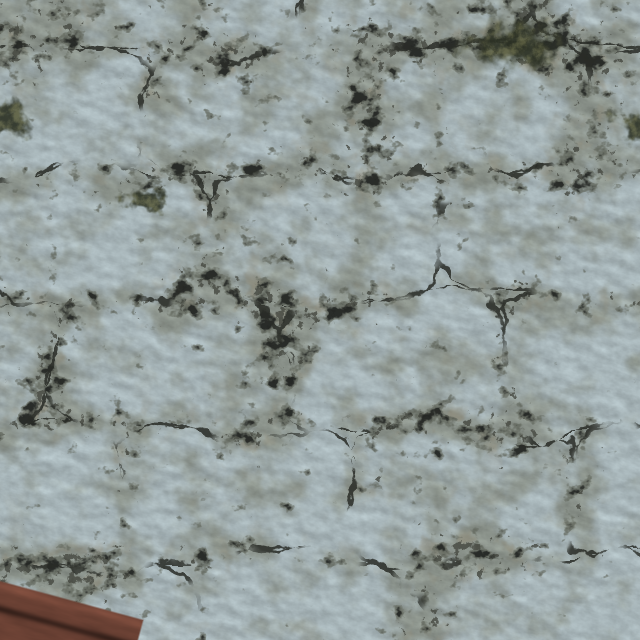
This texture is drawn by a three.js fragment shader. Its source:

```glsl
// Weathered whitewashed stone wall with lichen, mossy joints and a clay tile corner.
varying vec2 vUv;

vec2 randomGradient(vec2 cell) {
  vec3 h = fract(cell.xyx * vec3(0.1031, 0.1030, 0.0973));
  h += dot(h, h.yzx + 33.33);
  float angle = 6.2832 * fract((h.x + h.y) * h.z);
  return vec2(cos(angle), sin(angle));
}

float gradientNoise(vec2 p) {
  vec2 i = floor(p), f = fract(p);
  vec2 u = f * f * f * (f * (f * 6.0 - 15.0) + 10.0);
  vec2 e = vec2(1.0, 0.0);
  float a = dot(randomGradient(i), f);
  float b = dot(randomGradient(i + e.xy), f - e.xy);
  float c = dot(randomGradient(i + e.yx), f - e.yx);
  float d = dot(randomGradient(i + e.xx), f - e.xx);
  return mix(mix(a, b, u.x), mix(c, d, u.x), u.y);
}

float fbm(vec2 p) {
  float sum = 0.0, amplitude = 1.0;
  for (int i = 0; i < 4; i++) {
    sum += amplitude * gradientNoise(p);
    p = mat2(1.6, 1.2, -1.2, 1.6) * p + 17.3;
    amplitude *= 0.5;
  }
  return sum;
}

// Distance to the edge of the nearest rounded stone, laid in staggered rows.
float jointDistance(vec2 p) {
  vec2 size = vec2(0.36, 0.2);
  float y = p.y / size.y + 0.35;
  vec2 cell = fract(vec2(p.x / size.x + 0.3 * floor(y) + 0.18, y));
  vec2 edge = min(cell, 1.0 - cell) * size;
  return 0.05 - length(max(0.05 - edge, 0.0));
}

// Moss clumps shrink down the wall and wrap across its sides.
float mossCover(vec2 p) {
  float cover = 0.0;
  float ragged = 0.035 * fbm(p * 26.0);
  for (int i = 0; i < 3; i++) {
    float k = float(i);
    vec2 d = p - vec2(0.80 + 0.21 * k, 0.93 - 0.12 * k);
    d.x = fract(d.x + 0.5) - 0.5;
    float radius = 0.065 / (1.0 + 0.6 * k);
    float reach = length(d * vec2(0.8, 1.35)) + ragged;
    cover = max(cover, 1.0 - smoothstep(radius * 0.45, radius, reach));
  }
  return cover;
}

void main() {
  vec2 p = vUv;
  vec2 warp = vec2(fbm(p * 5.0), fbm(p * 5.0 + 31.0));
  float joint = jointDistance(p + 0.04 * warp);

  // Dirt gathers in the joints, in loose patches and towards the top.
  float patches = fbm(p * 3.5 + 7.0);
  float nearJoint = exp(-pow(max(joint, 0.0) / 0.032, 2.0));
  float dirt = nearJoint * (0.6 + 1.1 * patches) + 0.5 * patches;
  dirt = clamp(dirt + 0.1 + 0.2 * smoothstep(0.6, 0.95, p.y), 0.0, 1.0);

  // Whitewash and mortar, with shallow slanting wrinkles lit from above.
  float veil = smoothstep(-0.35, 0.65, fbm(p * 15.0 + 3.0) + 0.9 * dirt - 0.27);
  vec3 color = mix(vec3(0.655, 0.71, 0.725), vec3(0.545, 0.575, 0.545), veil);
  vec2 wrinkle = vec2(p.x * 22.0, (p.y + 0.2 * p.x) * 42.0);
  float relief = fbm(wrinkle) - fbm(wrinkle + vec2(0.1, 0.4));
  color *= 1.0 + 0.13 * relief + 0.05 * fbm(p * 80.0 + 5.0);
  float ochre = smoothstep(0.1, 0.6, fbm(p * 24.0 + 60.0)) * dirt;
  color = mix(color, vec3(0.56, 0.53, 0.45), 0.5 * ochre);

  // Lichen specks: brownish halo around a dark core, with finer spatter.
  float speck = fbm(p * vec2(30.0, 36.0) + 90.0);
  float limit = mix(0.76, 0.08, dirt);
  float halo = smoothstep(limit - 0.18, limit + 0.06, speck);
  float core = smoothstep(limit + 0.04, limit + 0.3, speck);
  float spatter = smoothstep(0.0, 0.2, fbm(p * 58.0 + 40.0) - mix(0.85, 0.18, dirt));
  color = mix(color, vec3(0.38, 0.40, 0.36), 0.75 * halo);
  color = mix(color, vec3(0.27, 0.28, 0.25), 0.8 * spatter);
  color = mix(color, vec3(0.13, 0.14, 0.13), 0.9 * core);

  // Thin ragged cracks, broken along the stone edges.
  float roughEdge = abs(joint + 0.007 * fbm(p * 45.0 + 23.0));
  float crackWidth = 0.0015 + 0.006 * fbm(p * 30.0 + 11.0);
  float crack = 1.0 - smoothstep(0.0, 0.0025, roughEdge - crackWidth);
  crack *= smoothstep(-0.1, 0.2, fbm(p * 8.0 + 50.0));
  color = mix(color, vec3(0.16, 0.17, 0.15), 0.85 * crack);

  // Moss
  float tuft = smoothstep(-0.4, 0.6, fbm(p * 55.0));
  vec3 moss = mix(vec3(0.17, 0.19, 0.14), vec3(0.37, 0.38, 0.26), tuft);
  color = mix(color, moss, 0.9 * mossCover(p));

  // Sloping clay tile in the lower left corner, with a groove and a pale lip.
  vec2 slope = vec2(0.965, -0.262);
  vec2 offset = p - vec2(0.0, 0.092);
  float along = dot(offset, slope);
  float below = -dot(offset, vec2(-slope.y, slope.x));
  float tile = smoothstep(-0.002, 0.002, min(below, 0.232 - along));
  float groove = exp(-pow((below - 0.042) / 0.006, 2.0));
  float lip = exp(-pow((below - 0.007) / 0.007, 2.0));
  vec3 clay = vec3(0.41, 0.25, 0.20) * (1.0 + 0.15 * lip - 0.45 * groove);
  clay *= 1.0 + 0.12 * fbm(vec2(along * 14.0, below * 60.0));
  color = mix(color, clay, tile);

  gl_FragColor = vec4(color, 1.0);
}
```
